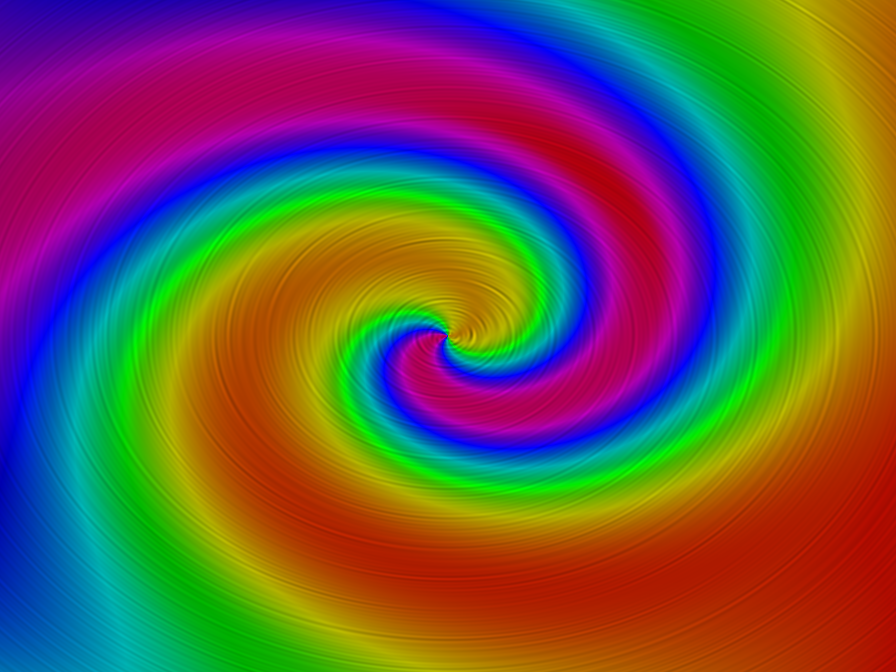
Reproduce this background procedurally as a WebGL 2 fragment shader.

```glsl
#version 300 es
precision highp float;
// A rainbow whirl: hue swings once per turn around the centre, and the swing
// is twisted with radius into a spiral. Bright crests follow the pure green and
// blue, and fine brushed grooves made of summed sines cover the surface.

#define VIOLET_ANGLE -3.107 // direction of the violet arm at the centre
#define TWIST 8.901         // initial turn per unit of radius, in radians
#define TWIST_EASE 3.264    // slowing of the twist with radius
#define HUE_MEAN 134.0      // hues are in degrees
#define HUE_SWING 150.0
#define HUE_BEND 25.0
#define RIM_COOLING 60.0
#define BASE_VALUE 0.68
#define GROOVE_DEPTH 0.065
#define GROOVE_FREQ 225.0

uniform vec2 u_resolution;
out vec4 fragColor;

// Fully saturated colour of a hue in degrees
vec3 hueColor(float hue) {
    vec3 k = mod(hue / 60.0 + vec3(0.0, 4.0, 2.0), 6.0);
    return clamp(abs(k - 3.0) - 1.0, 0.0, 1.0);
}

// Narrow bell around a center
float crest(float x, float center, float width) {
    float d = (x - center) / width;
    return exp(-d * d);
}

// Hue of the twisted swing
float spiralHue(float radius, float angle) {
    float c = cos(angle - VIOLET_ANGLE - radius * (TWIST - TWIST_EASE * radius));
    float hue = HUE_MEAN + c * (HUE_SWING + HUE_BEND * c);

    // Warmer violet core with a red streak, softer orange near the centre
    hue += 22.0 * smoothstep(0.75, 1.0, c);
    hue += 25.0 * smoothstep(0.93, 1.0, c) * crest(radius, 0.58, 0.11);
    hue += 32.0 * (1.0 - smoothstep(0.1, 0.75, radius)) * smoothstep(0.4, 1.0, -c);

    // Wide flat green toward the rim
    float fromGreen = hue - 120.0;
    hue -= 0.7 * smoothstep(0.7, 1.0, radius) * fromGreen * crest(fromGreen, 0.0, 32.0);
    return clamp(hue - RIM_COOLING * max(radius - 1.0, 0.0), 4.0, 357.0);
}

// Seamless brushed rings; whole turn counts avoid a cut at the angle wrap
float grooves(float radius, float angle) {
    float sum = 0.0;
    for (int i = 0; i < 6; i++) {
        float n = float(i);
        float turns = mod(n * 5.0, 7.0) - 5.0;
        float wave = sin(radius * GROOVE_FREQ * (1.0 + 0.31 * n) + turns * angle + n * 2.4);
        sum += wave * (0.6 + 0.4 * sin(radius * (17.0 + 6.0 * n) - (n + 2.0) * angle));
    }
    return sum / 2.5;
}

void main() {
    vec2 p = 2.0 * gl_FragCoord.xy / u_resolution - 1.0;
    float radius = length(p);
    float angle = atan(p.y, p.x + 1e-6);
    float hue = spiralHue(radius, angle);

    // Brightness: even base with crests that fade toward the rim
    float value = BASE_VALUE;
    value += 0.28 * crest(hue, 240.0, 18.0) * (1.0 - smoothstep(0.92, 1.1, radius));
    value += 0.24 * crest(hue, 120.0, 15.0) * (1.0 - smoothstep(0.65, 0.9, radius));
    value -= 0.12 * smoothstep(0.85, 1.3, radius) * smoothstep(240.0, 290.0, hue);

    // Grooves, deepest near the centre
    float depth = GROOVE_DEPTH * (1.0 + 2.0 * exp(-7.0 * radius));
    value *= 1.0 + depth * grooves(radius, angle);

    fragColor = vec4(hueColor(hue) * value, 1.0);
}
```
